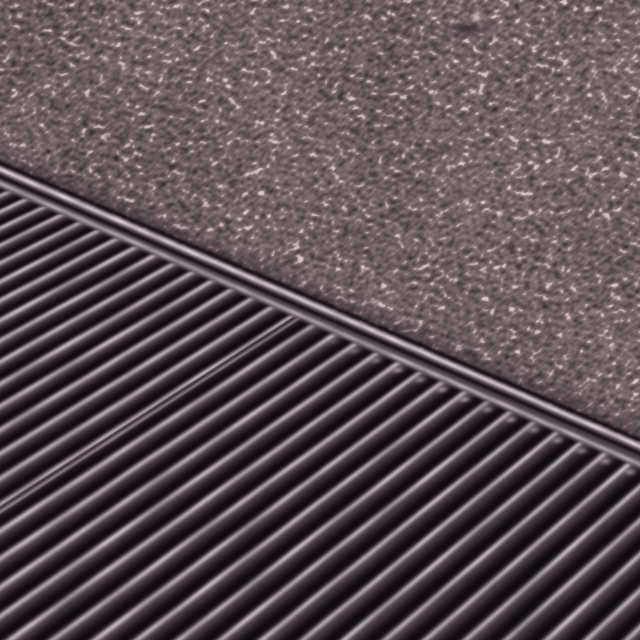
Write a WebGL 2 fragment shader that draws this texture.

```glsl
#version 300 es
precision highp float;
uniform vec2 u_resolution;
out vec4 fragColor;

const vec3 BLACK = vec3(0.055, 0.028, 0.058);
const vec3 SHADE = vec3(0.19, 0.14, 0.18);
const vec3 STEEL = vec3(0.31, 0.26, 0.29);
const vec3 SHINE = vec3(0.70, 0.65, 0.68);
const vec3 STONE = vec3(0.445, 0.38, 0.39);
const float LIP_START = 0.7135;
const float LIP_SLOPE = 0.439;

vec2 gradientAt(vec2 cell) {
  float h = fract(sin(dot(cell, vec2(127.1, 311.7))) * 43758.55);
  return vec2(cos(6.2832 * h), sin(6.2832 * h));
}

float gradientNoise(vec2 p) {
  vec2 i = floor(p), f = fract(p);
  vec2 u = f * f * f * (f * (f * 6.0 - 15.0) + 10.0);
  vec2 e = vec2(1.0, 0.0);
  float a = dot(gradientAt(i), f);
  float b = dot(gradientAt(i + e), f - e);
  float c = dot(gradientAt(i + e.yx), f - e.yx);
  float d = dot(gradientAt(i + 1.0), f - 1.0);
  return mix(mix(a, b, u.x), mix(c, d, u.x), u.y);
}

float bell(float x, float width) {
  return exp(-x * x / (width * width));
}

// Signed distance to the nearest repeat
float wrap(float x) {
  return fract(x + 0.5) - 0.5;
}

// Noise stretched along a direction
float streaks(vec2 p, float angle, vec2 scale) {
  float c = cos(angle), s = sin(angle);
  vec2 q = vec2(c * p.x + s * p.y, c * p.y - s * p.x);
  return gradientNoise(q * scale + scale.yx);
}

// Rough ground with short streaked grains and pale chips
vec3 asphalt(vec2 p) {
  float broad = gradientNoise(p * 6.0);
  float medium = streaks(p, 0.2, vec2(25.0, 40.0));
  float grain = streaks(p, 0.4, vec2(58.0, 105.0));
  float cross = streaks(p, -0.3, vec2(68.0, 125.0));
  float fine = streaks(p, 0.7, vec2(115.0, 180.0));
  float mixed = 0.7 * grain + 0.7 * cross + 0.55 * fine;
  float light = 1.0 + 0.11 * broad + 0.14 * medium + 0.56 * mixed;
  light += 0.05 * (p.x - 0.4);
  float chips = smoothstep(0.24, 0.65, mixed + 0.25 * medium);
  vec3 color = STONE * light + chips * vec3(0.2, 0.195, 0.195);
  // Small pit and the chip beside it
  vec2 pit = (p - vec2(0.73, 0.955)) / vec2(0.022, 0.009);
  color = mix(color, SHADE, 0.75 * exp(-dot(pit, pit)));
  color += 0.35 * bell(length(p - vec2(0.744, 0.973)), 0.007);
  return color;
}

// Position along the lip where the fanned slat through p begins
float slatOrigin(vec2 p, float slope, float fan) {
  float b = slope + LIP_SLOPE - fan * p.x;
  float c = p.y - LIP_START - slope * p.x;
  return (-b + sqrt(max(b * b - 4.0 * fan * c, 0.0))) / (2.0 * fan);
}

vec3 slats(vec2 p, float depth) {
  float origin = slatOrigin(p, 0.45, 0.42);
  float index = 87.0 * log(max(1.0 + 0.43 * origin, 0.1)) - 15.81;
  float wear = gradientNoise(vec2(index * 2.0, p.x * 14.0));
  // Dark slot, gray flank and bright upper edge
  vec3 color = mix(BLACK, SHADE, bell(wrap(index - 0.16), 0.35));
  color = mix(color, STEEL, 0.85 * bell(wrap(index - 0.12), 0.22));
  color = mix(color, BLACK, 0.6 * bell(wrap(index + 0.28), 0.12));
  float width = mix(0.155, 0.11, smoothstep(0.1, 1.0, origin));
  float shine = clamp(0.93 + 0.3 * wear, 0.0, 1.0);
  color = mix(color, SHINE, shine * bell(wrap(index), width));
  // Joint running along one slat
  color = mix(color, SHADE, 0.8 * bell(index - 0.12, 0.075));
  color = mix(color, SHINE, 0.55 * bell(index - 0.28, 0.08));
  // Glints where slots meet the frame
  float knob = bell(wrap(index - 0.3), 0.16) * bell(depth - 0.019, 0.006);
  color += 0.3 * knob * smoothstep(0.45, 0.65, p.x);
  return color * (1.0 + 0.15 * wear);
}

// Paired rails with a groove between them
vec3 frame(vec3 color, vec2 p, float depth) {
  float rail = 0.7357 - 0.433 * p.x - p.y;
  float wear = 1.0 + 0.25 * gradientNoise(vec2(p.x * 35.0, rail * 60.0));
  color = mix(color, SHADE, 0.4 * bell(rail + 0.017, 0.016));
  color = mix(color, BLACK, 0.85 * bell(rail + 0.0095, 0.005));
  float body = smoothstep(-0.006, -0.002, rail) * smoothstep(0.005, -0.002, depth);
  color = mix(color, STEEL, body);
  color = mix(color, BLACK, 0.8 * bell(rail - 0.0115, 0.0043));
  color = mix(color, SHINE * 1.12 * wear, bell(rail, 0.0046));
  color = mix(color, SHINE * 0.92 * wear, 0.95 * bell(depth, 0.0046));
  return color;
}

void main() {
  vec2 p = gl_FragCoord.xy / u_resolution;
  float depth = LIP_START - LIP_SLOPE * p.x - p.y;
  vec3 grate = mix(STEEL, slats(p, depth), smoothstep(0.002, 0.012, depth));
  vec3 color = mix(asphalt(p), grate, smoothstep(-0.012, -0.006, depth));
  color = frame(color, p, depth);
  fragColor = vec4(clamp(color, 0.0, 1.0), 1.0);
}
```
